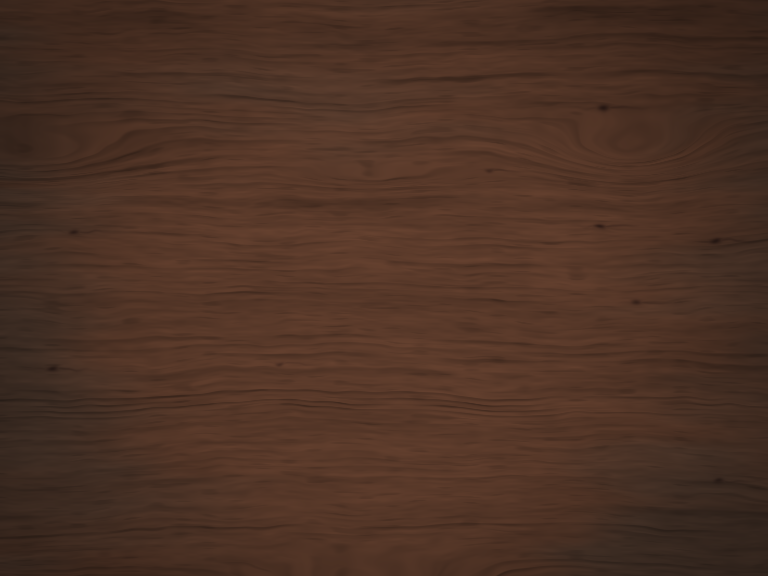
Write a Shadertoy shader that draws this texture.

```glsl
// Dark walnut board with horizontal grain. Layered sines and a few oval "eyes"
// bend a height field; fine rings and broken fibres follow that field. Sparse
// cellular noise adds dark knots, and a soft vignette dims the rim.

const vec3  WOOD          = vec3(0.341, 0.219, 0.159);
const vec3  GREY_TINT     = vec3(0.90, 1.02, 1.11);
const vec3  KNOT_COLOR    = vec3(0.13, 0.075, 0.065);
const float RING_COUNT    = 60.0;
const float RING_DEPTH    = 0.21;
const float BAND_DEPTH    = 0.11;
const float FIBRE_DEPTH   = 0.27;
const float PORE_DEPTH    = 0.10;
const float EYE_LIFT      = 1.5;
const vec2  KNOT_CELLS    = vec2(5.0, 9.0);
const float KNOT_SHARE    = 0.15;
const float VIGNETTE      = 0.37;

// Eyes: centre, then half width and half height
const vec4 EYES[4] = vec4[4](
    vec4(1.09, 0.735, 0.15, 0.052),
    vec4(0.04, 0.720, 0.24, 0.055),
    vec4(0.66, 0.690, 0.14, 0.018),
    vec4(0.64, -0.020, 0.20, 0.045));

float hash(vec2 p) {
    vec3 q = fract(p.xyx * vec3(0.1031, 0.1030, 0.0973));
    q += dot(q, q.yzx + 33.33);
    return fract((q.x + q.y) * q.z);
}

float valueNoise(vec2 p) {
    vec2 cell = floor(p), f = fract(p);
    f = f * f * (3.0 - 2.0 * f);
    float low  = mix(hash(cell), hash(cell + vec2(1, 0)), f.x);
    float high = mix(hash(cell + vec2(0, 1)), hash(cell + vec2(1, 1)), f.x);
    return mix(low, high, f.y);
}

// Height across the grain, bent by waves and lifted around the eyes
float grainHeight(vec2 p) {
    float h = p.y;
    h += 0.008 * sin(4.1 * p.x + 5.0 * p.y + 1.0);
    h += 0.004 * sin(9.7 * p.x - 8.0 * p.y + 2.3);
    h += 0.0015 * sin(25.0 * p.x + 37.0 * p.y);
    h += 0.008 * (valueNoise(p * vec2(8.0, 14.0)) - 0.5);
    h += 0.004 * (valueNoise(p * vec2(26.0, 50.0)) - 0.5);
    for (int i = 0; i < 4; i++) {
        vec2 d = (p - EYES[i].xy) / EYES[i].zw;
        h += EYE_LIFT * EYES[i].w * exp(-dot(d, d));
    }
    return h;
}

// Thin late-wood lines on unevenly spaced rings, broken along their length
float ringLines(float h, float x) {
    float k = h * RING_COUNT + sin(23.0 * h) + 0.45 * sin(61.0 * h + 1.0);
    float f = fract(k);
    float line = smoothstep(0.3, 0.82, f) * (1.0 - smoothstep(0.82, 1.0, f));
    line *= 1.0 - smoothstep(0.3, 0.65, fwidth(k));
    float strength = hash(vec2(floor(k) + 50.0, 7.0));
    float breaks = valueNoise(vec2(x * 7.0, floor(k) * 3.0));
    return line * (0.2 + 0.8 * strength) * smoothstep(0.1, 0.8, breaks);
}

// Sparse stretched cells: a small dark core with a thin streak along the grain
float knots(vec2 p) {
    vec2 q = p * KNOT_CELLS, cell = floor(q);
    float mask = 0.0;
    for (int y = -1; y <= 1; y++)
    for (int x = -1; x <= 1; x++) {
        vec2 id = cell + vec2(x, y);
        float present = step(1.0 - KNOT_SHARE, hash(id + 31.0));
        vec2 centre = id + 0.2 + 0.6 * vec2(hash(id + 3.0), hash(id + 17.0));
        vec2 d = (q - centre) / KNOT_CELLS;
        d.y += 0.006 * (valueNoise(p * 60.0) - 0.5);
        float size = mix(0.5, 1.2, hash(id + 71.0));
        vec2 c = d / vec2(0.010, 0.0048);
        vec2 s = (d - vec2(0.02, 0.0)) / vec2(0.045, 0.0025);
        float shape = max(exp(-dot(c, c) / size), 0.4 * exp(-dot(s, s) / size));
        mask = max(mask, present * size * shape);
    }
    return min(mask * 0.75, 0.9);
}

void mainImage(out vec4 fragColor, in vec2 fragCoord) {
    vec2 uv = fragCoord / iResolution.xy;
    vec2 p = fragCoord / iResolution.y;
    float h = grainHeight(p);

    // Broad bands, three sizes of fibre, and short dark pores
    float band = valueNoise(vec2(p.x * 1.6, h * 17.0)) - 0.5;
    float fibre = 0.35 * valueNoise(vec2(p.x * 6.0, h * 85.0))
                + 0.35 * valueNoise(vec2(p.x * 17.0, h * 170.0 + 9.0))
                + 0.30 * valueNoise(vec2(p.x * 45.0, h * 290.0 + 5.0)) - 0.5;
    float pores = smoothstep(0.68, 0.95, valueNoise(vec2(p.x * 22.0, h * 210.0 + 40.0)));
    float shade = 1.04 + BAND_DEPTH * band + FIBRE_DEPTH * fibre
                - RING_DEPTH * ringLines(h, p.x) - PORE_DEPTH * pores;

    // Cool patches, strongest at the left and the lower right
    float patches = valueNoise(p * vec2(2.5, 3.5) + 4.0);
    float streaks = valueNoise(vec2(p.x * 5.0, h * 32.0 + 70.0));
    float sides = smoothstep(0.15, 0.6, abs(uv.x - 0.45) + 0.25 * (0.5 - uv.y));
    float grey = smoothstep(0.45, 0.95, 0.5 * patches + 0.3 * streaks + 0.5 * sides);
    vec3 color = WOOD * shade * mix(vec3(1.0), GREY_TINT, grey);

    color = mix(color, KNOT_COLOR, knots(p));

    // Dim rim
    float rim = length((uv - 0.5) * vec2(1.9, 1.6));
    color *= 1.0 - VIGNETTE * smoothstep(0.4, 1.25, rim);
    fragColor = vec4(color, 1.0);
}
```
